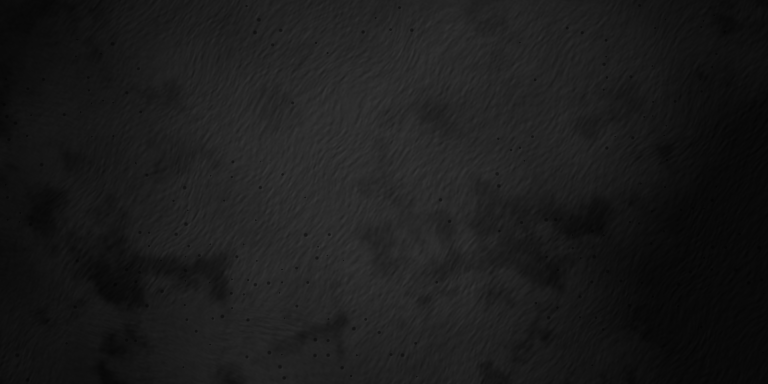
Write a Shadertoy shader that draws this texture.

```glsl
const vec3 SHADOW = vec3(0.034);
const vec3 STONE = vec3(0.168);

float hash(vec2 p) {
    return fract(sin(dot(p, vec2(127.1, 311.7))) * 43758.5453);
}

float noise(vec2 p) {
    vec2 i = floor(p), f = fract(p);
    vec2 u = f * f * (3.0 - 2.0 * f);
    return mix(mix(hash(i), hash(i + vec2(1, 0)), u.x),
               mix(hash(i + vec2(0, 1)), hash(i + vec2(1, 1)), u.x), u.y);
}

float fbm(vec2 p, int octaves) {
    float sum = 0.0, amp = 0.5, total = 0.0;
    for (int i = 0; i < octaves; i++) {
        sum += amp * noise(p);
        total += amp;
        amp *= 0.55;
        p = mat2(1.6, 1.2, -1.2, 1.6) * p + 17.3;
    }
    return sum / total;
}

// Noise stretched along the given angle, like short brush strokes
float strokes(vec2 p, float angle, vec2 freq) {
    vec2 along = vec2(cos(angle), sin(angle));
    vec2 q = vec2(dot(p, along), dot(p, vec2(-along.y, along.x)));
    return 0.65 * noise(q * freq + 40.0) + 0.35 * noise(q * freq * 1.7 + 90.0);
}

// Plaster relief: two stroke directions that trade places in patches
float relief(vec2 p) {
    vec2 warped = p + 0.035 * vec2(noise(p * 9.0), noise(p * 9.0 + 31.0));
    float rising = strokes(warped, 0.95, vec2(48.0, 125.0));
    float falling = strokes(warped, -0.55, vec2(50.0, 115.0));
    float patches = noise(p * 2.6 + 5.0) + 0.25 * (p.x - 1.0);
    return mix(falling, rising, smoothstep(0.3, 0.6, patches));
}

// Sparse round pits, one at most in each grid cell
float pits(vec2 p, float scale, float share) {
    vec2 cell = floor(p * scale);
    vec2 jitter = vec2(hash(cell + 3.1), hash(cell + 7.7));
    vec2 offset = fract(p * scale) - mix(vec2(0.25), vec2(0.75), jitter);
    float radius = mix(0.07, 0.2, hash(cell + 12.9));
    float present = step(hash(cell + 21.4), share);
    return present * (1.0 - smoothstep(radius * 0.4, radius * 1.2, length(offset)));
}

// Broad lighting: bright middle, dark sides and a deep lower right corner
float lighting(vec2 p, float aspect) {
    vec2 fromCentre = (p - vec2(0.47 * aspect, 0.57)) * vec2(0.92, 0.95);
    float glow = 1.0 - smoothstep(0.08, 1.1, length(fromCentre));
    vec2 fromCorner = (p - vec2(0.93 * aspect, 0.3)) * vec2(1.0, 1.15);
    float corner = 1.0 - smoothstep(0.1, 0.7, length(fromCorner));
    return 0.08 + 0.98 * glow - 0.3 * corner;
}

void mainImage(out vec4 fragColor, in vec2 fragCoord) {
    vec2 p = fragCoord / iResolution.y;
    float aspect = iResolution.x / iResolution.y;

    // Large stains and smaller soot marks
    float cloud = fbm(p * 3.2 + 11.0, 5) - 0.5;
    float soot = smoothstep(0.53, 0.78, fbm(p * 7.0 + 53.0, 5));
    float lower = 1.0 - smoothstep(0.1, 0.65, p.y);
    float light = lighting(p, aspect) + 0.5 * cloud - soot * mix(0.2, 0.45, lower);
    light = clamp(light, 0.0, 1.05);

    // Embossed grain lit from the upper left
    vec2 toLight = vec2(-0.0035, 0.0035);
    float emboss = relief(p) - relief(p + toLight);
    float speckle = noise(p * 190.0) - 0.5;
    float grain = 0.062 * emboss + 0.012 * speckle;

    vec3 colour = mix(SHADOW, STONE, light);
    colour += grain * mix(0.4, 1.0, light);

    // Pits with a faint lit lower rim
    float pitShare = 0.22 * smoothstep(0.4, 0.65, noise(p * 4.0 + 70.0));
    float pit = pits(p, 32.0, pitShare);
    float rim = pits(p + vec2(-0.003, 0.003), 32.0, pitShare);
    colour *= 1.0 - 0.45 * pit;
    colour += 0.018 * rim * (1.0 - pit) * light;

    fragColor = vec4(clamp(colour, 0.0, 1.0), 1.0);
}
```
